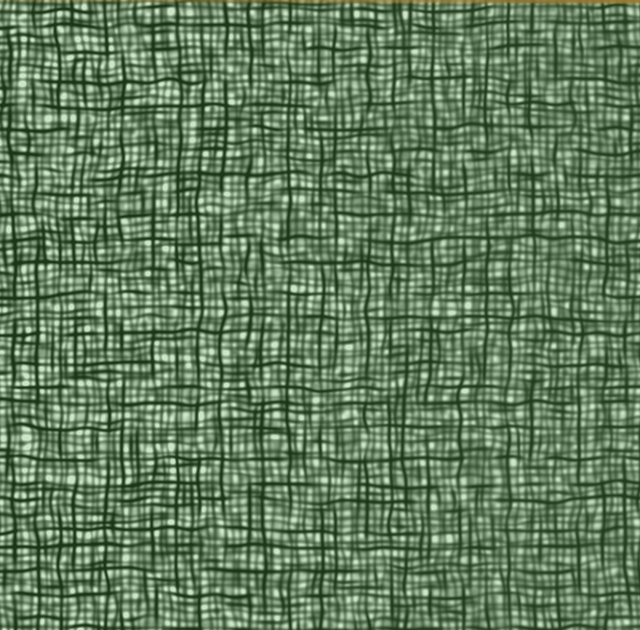
This texture is drawn by a Shadertoy shader. Its source:

```glsl
float hash(vec2 p) {
    return fract(sin(dot(p, vec2(127.1, 311.7))) * 43758.5453);
}

float noise(vec2 p) {
    vec2 i = floor(p), f = fract(p);
    f = f * f * (3.0 - 2.0 * f);
    return mix(mix(hash(i), hash(i + vec2(1, 0)), f.x),
               mix(hash(i + vec2(0, 1)), hash(i + vec2(1, 1)), f.x), f.y);
}

// Light passing between wobbly parallel threads, one dark in each group of three
float threads(float across, float along, float seed) {
    float cell = floor(across);
    float light = 1.0;
    for (float i = -1.0; i <= 1.0; i++) {
        float id = cell + i;
        float jitter = 0.24 * (hash(vec2(id, seed)) - 0.5);
        float wobble = 0.5 * (noise(vec2(id * 5.0 + seed, along * 30.0)) - 0.5);
        float d = across - id - 0.5 - jitter - wobble;

        float pick = floor(2.0 * hash(vec2(floor(id / 3.0), seed + 3.0)));
        float chosen = step(abs(mod(id, 3.0) - pick), 0.5);
        float dark = 0.7 * noise(vec2(id * 3.0 + seed * 2.0, along * 24.0)) + 0.3 * chosen;
        float strength = mix(0.47, 0.93, smoothstep(0.32, 0.8, dark));
        float width = mix(0.29, 0.33, hash(vec2(id, seed + 5.0)));
        light *= 1.0 - strength * exp(-d * d / (width * width));
    }
    return light;
}

void mainImage(out vec4 fragColor, in vec2 fragCoord) {
    vec2 uv = fragCoord / iResolution.xy;
    vec2 p = fragCoord / iResolution.x;

    // Gentle bending shared by neighbouring threads
    vec2 bend = vec2(noise(p * 6.0), noise(p * 6.0 + 40.0)) - 0.5;
    bend += 0.5 * (vec2(noise(p * 20.0 + 9.0), noise(p * 20.0 + 70.0)) - 0.5);
    vec2 q = (p + 0.010 * bend) * 81.0;

    float weave = threads(q.x, p.y, 13.0) * threads(q.y, p.x, 57.0);

    // Uneven gaps, faint broad shading, stronger contrast on the left
    float gap = mix(0.65, 1.45, noise(q * 1.2 + 21.0));
    float shade = mix(0.97, 1.03, noise(p * 8.0 + 3.0));
    float tone = weave * gap * shade;
    float contrast = mix(1.25, 0.92, smoothstep(0.0, 0.9, uv.x));
    tone = 0.42 + (tone - 0.42) * contrast;
    tone += 0.03 * (0.5 - uv.x);

    vec3 darkGreen = vec3(0.10, 0.21, 0.085);
    vec3 paleGreen = vec3(0.71, 0.81, 0.69);
    vec3 color = mix(darkGreen, paleGreen, clamp(tone, 0.0, 1.15));

    // Thin ochre border along the top, fading to the left
    vec3 ochre = vec3(0.60, 0.48, 0.20);
    float border = smoothstep(0.993, 0.999, uv.y + 0.003 * (uv.x - 0.5));
    color = mix(color, ochre, border * mix(0.3, 0.9, uv.x));

    fragColor = vec4(color, 1.0);
}
```
